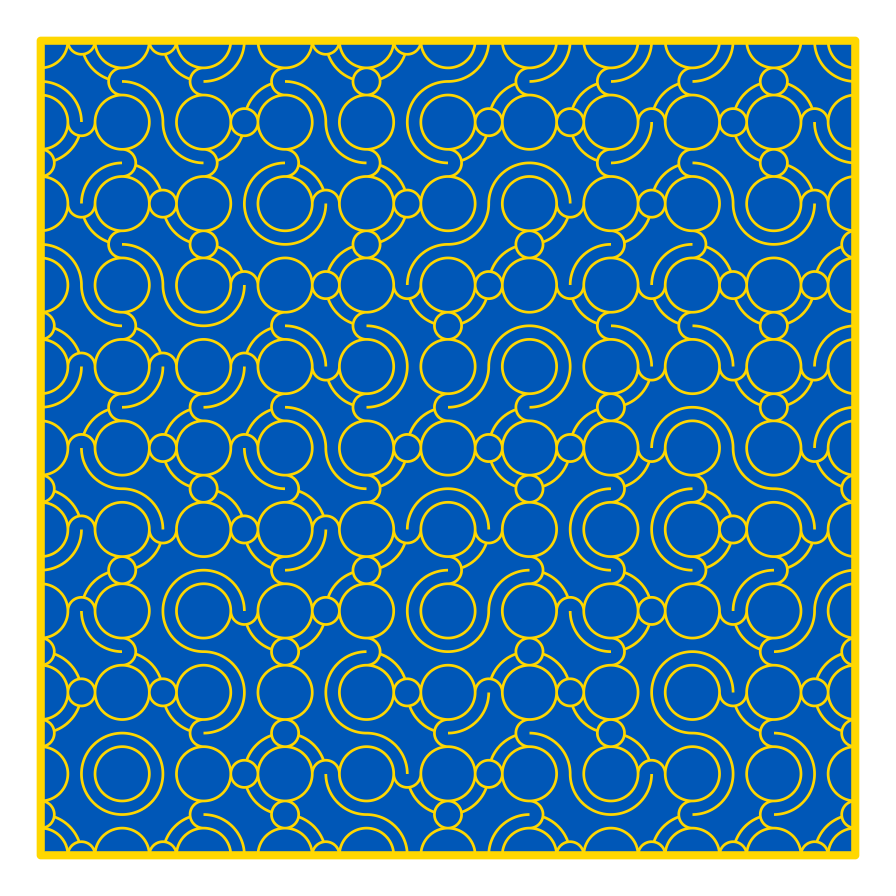
Give the GLSL for this pattern, as a WebGL 2 fragment shader.

```glsl
#version 300 es
precision highp float;
// Ten by ten arc tiles in yellow line on blue, inside a thin yellow frame on white.
// Every tile has the same arcs, mirrored at random on each axis: rings at the
// corners, one plain arc, and one arc that stops at two small half rings.

uniform vec2 u_resolution;
out vec4 fragColor;

float hash(vec2 cell) {
  vec3 p = fract(vec3(cell.xyx) * vec3(0.1031, 0.1030, 0.0973));
  p += dot(p, p.yzx + 33.33);
  return fract((p.x + p.y) * p.z);
}

// Distance to the centre of the nearest line in the tile under p.
float tileLines(vec2 p) {
  vec2 cell = floor(p);
  vec2 q = fract(p);

  // Mirror each axis at random, giving four orientations.
  if (hash(cell + 17.0) < 0.5) q.x = 1.0 - q.x;
  if (hash(cell + 71.0) < 0.5) q.y = 1.0 - q.y;

  float cornerRing = abs(length(0.5 - abs(q - 0.5)) - 1.0 / 3.0);
  float plainArc = abs(length(q - 1.0) - 0.5);

  // Half rings on two edge midpoints, which cut the arc between them.
  float toMidpoint = min(length(q - vec2(0.5, 0.0)), length(q - vec2(0.0, 0.5)));
  float halfRing = abs(toMidpoint - 1.0 / 6.0);
  float cutArc = max(abs(length(q) - 0.5), 1.0 / 6.0 - toMidpoint);

  return min(min(cornerRing, plainArc), min(halfRing, cutArc));
}

float boxDistance(vec2 p, float halfSize) {
  vec2 d = abs(p) - halfSize;
  return length(max(d, 0.0)) + min(max(d.x, d.y), 0.0);
}

// Coverage of a shape from its signed distance, over an edge of given width.
float cover(float d, float edge) {
  return clamp(0.5 - d / edge, 0.0, 1.0);
}

vec3 shade(vec2 p, float edge) {
  vec3 white = vec3(1.0);
  vec3 blue = vec3(0.0, 0.341, 0.718);
  vec3 yellow = vec3(1.0, 0.843, 0.0);

  float box = boxDistance(p - 5.0, 5.0);
  vec3 tiles = mix(blue, yellow, cover(tileLines(p) - 0.0167, edge));
  vec3 color = mix(white, tiles, cover(box, edge));
  return mix(color, yellow, cover(abs(box) - 0.05, edge));
}

void main() {
  // Eleven tile widths span the canvas: ten tiles and half a tile of margin.
  float pixel = 11.0 / min(u_resolution.x, u_resolution.y);
  vec2 p = (gl_FragCoord.xy - 0.5 * u_resolution) * pixel + 5.0;

  // Four samples per pixel also smooth the cut line ends at tile borders.
  vec3 color = vec3(0.0);
  for (int i = 0; i < 4; i++) {
    vec2 offset = vec2(i & 1, i >> 1) * 0.5 - 0.25;
    color += 0.25 * shade(p + offset * pixel, 0.5 * pixel);
  }
  fragColor = vec4(color, 1.0);
}
```
